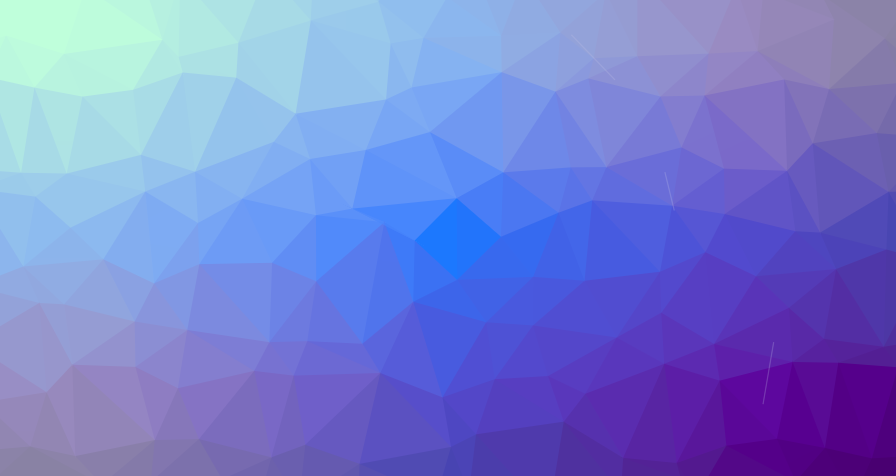
Write a Shadertoy shader that draws this background.

```glsl
const float CELL = 0.121;                  // mesh cell, in canvas heights
const vec2 CENTRE = vec2(0.022, -0.002);   // middle of the bright diamond

// Linear RGB to XYZ, by columns
const mat3 RGB_TO_XYZ = mat3(0.4124, 0.2126, 0.0193,
                             0.3576, 0.7152, 0.1192,
                             0.1805, 0.0722, 0.9505);

vec2 hash2(vec2 p) {
    return fract(sin(vec2(dot(p, vec2(127.1, 311.7)),
                          dot(p, vec2(269.5, 183.3)))) * 43758.5453);
}

float cross2(vec2 a, vec2 b) { return a.x * b.y - a.y * b.x; }

// Cube-root XYZ space: blends here are perceptually even
vec3 toPerceptual(vec3 rgb) {
    return pow(RGB_TO_XYZ * pow(rgb, vec3(2.2)), vec3(1.0 / 3.0));
}

vec3 toDisplay(vec3 v) {
    vec3 rgb = inverse(RGB_TO_XYZ) * (v * v * v);
    return pow(clamp(rgb, 0.0, 1.0), vec3(1.0 / 2.2));
}

// Mint to blue to violet to deep indigo
vec3 ramp(float t) {
    vec3 mint = toPerceptual(vec3(0.75, 1.0, 0.86));
    vec3 blue = toPerceptual(vec3(0.07, 0.47, 1.0));
    vec3 violet = toPerceptual(vec3(0.37, 0.0, 0.63));
    vec3 indigo = toPerceptual(vec3(0.28, 0.0, 0.43));
    vec3 color = mix(mint, blue, clamp((t - 0.1) / 0.4, 0.0, 1.0));
    color = mix(color, violet, clamp((t - 0.5) / 0.33, 0.0, 1.0));
    return mix(color, indigo, clamp((t - 0.83) / 0.17, 0.0, 1.0));
}

// Even blend of a horizontal and a vertical ramp
vec3 gradient(vec2 gridPos) {
    vec2 pos = gridPos * CELL + CENTRE;
    float across = clamp(pos.x * iResolution.y / iResolution.x + 0.5, 0.0, 1.0);
    float down = clamp(0.5 - pos.y, 0.0, 1.0);
    return toDisplay(0.5 * (ramp(across) + ramp(down)));
}

// Jittered grid point, twisted clockwise around the centre
vec2 meshPoint(vec2 id) {
    vec2 v = id - 0.5;
    v += (hash2(id) - 0.5) * 0.82 * smoothstep(0.5, 1.6, length(v));
    float angle = exp(-0.5 * dot(v, v));
    float c = cos(angle), s = sin(angle);
    return mat2(c, -s, s, c) * v;
}

float edgeDistance(vec2 p, vec2 a, vec2 b) {
    return cross2(b - a, p - a) / length(b - a);
}

// Adds a flat triangle, weighted by its pixel coverage
void addTriangle(inout vec4 sum, vec2 p, vec2 a, vec2 b, vec2 c, float pixel) {
    float side = sign(cross2(b - a, c - a));
    float inside = min(side * edgeDistance(p, a, b),
                   min(side * edgeDistance(p, b, c), side * edgeDistance(p, c, a)));
    float cover = clamp(inside / pixel + 0.5, 0.0, 1.0);
    if (cover > 0.0) sum += cover * vec4(gradient((a + b + c) / 3.0), 1.0);
}

float hairline(vec2 p, vec2 a, vec2 b) {
    vec2 ab = b - a;
    float d = length(p - a - ab * clamp(dot(p - a, ab) / dot(ab, ab), 0.0, 1.0));
    return 1.0 - smoothstep(0.0, 0.0005 + 1.0 / iResolution.y, d);
}

void mainImage(out vec4 fragColor, in vec2 fragCoord) {
    vec2 p = (fragCoord - 0.5 * iResolution.xy) / iResolution.y;
    vec2 g = (p - CENTRE) / CELL;
    float pixel = 1.0 / (iResolution.y * CELL);
    vec2 home = floor(g + 0.5);
    vec4 sum = 0.001 * vec4(gradient(g), 1.0);

    // Each cell is split along its shorter diagonal
    for (int j = -2; j <= 2; j++) {
        for (int i = -2; i <= 2; i++) {
            vec2 id = home + vec2(i, j);
            vec2 a = meshPoint(id);
            vec2 b = meshPoint(id + vec2(1, 0));
            vec2 c = meshPoint(id + vec2(1, 1));
            vec2 d = meshPoint(id + vec2(0, 1));
            if (length(a - c) < 0.95 * length(b - d)) {
                addTriangle(sum, g, a, b, c, pixel);
                addTriangle(sum, g, a, c, d, pixel);
            } else {
                addTriangle(sum, g, a, b, d, pixel);
                addTriangle(sum, g, b, c, d, pixel);
            }
        }
    }
    vec3 color = sum.rgb / sum.a;

    // Faint seams of light
    float seam = hairline(p, vec2(0.26, 0.426), vec2(0.35, 0.333));
    seam = max(seam, hairline(p, vec2(0.456, 0.137), vec2(0.475, 0.059)));
    seam = max(seam, hairline(p, vec2(0.684, -0.22), vec2(0.662, -0.348)));
    color = mix(color, vec3(0.75, 0.75, 0.9), 0.25 * seam);

    fragColor = vec4(color, 1.0);
}
```
